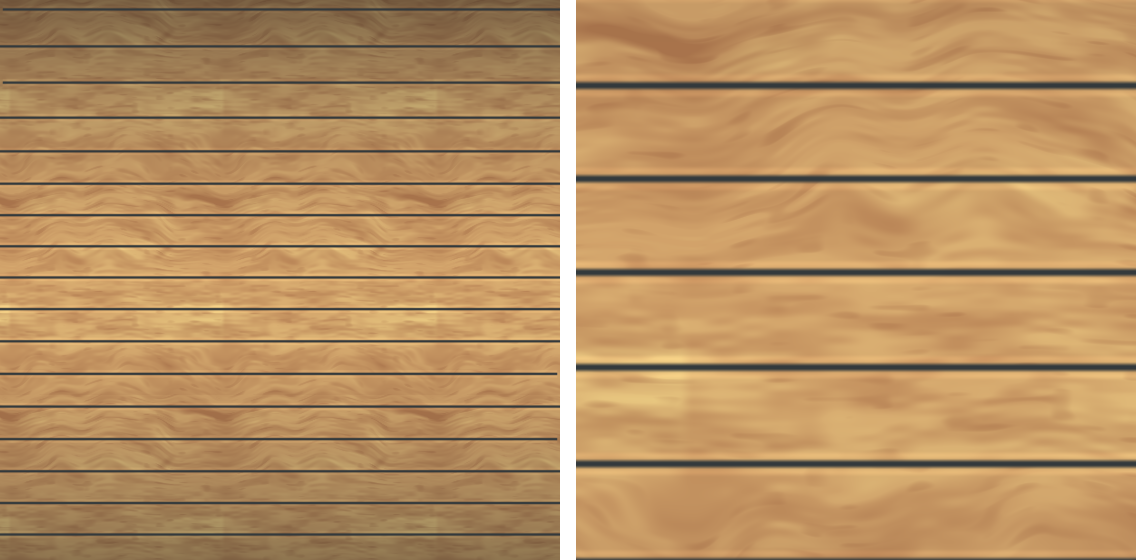
Left: the whole. Right: its middle third, enlarged.
A WebGL 1 fragment shader for this texture:

```glsl
precision highp float;
uniform vec2 u_resolution;

#define SEAMS 17
#define FIRST_SEAM 0.0169
#define SEAM_STEP 0.0586
#define SEAM_HALF 0.0020
#define SEAM_GAP 0.0050
#define TILE 0.3815
#define TILE_ORIGIN vec2(0.022, 0.323)
#define EDGE_SHADE 0.38
#define SEAM_COLOR vec3(0.20, 0.225, 0.235)
#define WOOD_BASE vec3(0.800, 0.620, 0.405)
#define WOOD_STREAK vec3(0.62, 0.40, 0.26)
#define WOOD_PALE vec3(0.90, 0.78, 0.50)

float hash(vec2 p) {
  return fract(sin(dot(p, vec2(127.1, 311.7))) * 43758.5453);
}

// Value noise over the unit tile that wraps after the given cell counts
float tileNoise(vec2 t, vec2 cells) {
  vec2 p = t * cells;
  vec2 i = floor(p);
  vec2 f = fract(p);
  f = f * f * (3.0 - 2.0 * f);
  vec2 a = mod(i, cells);
  vec2 b = mod(i + 1.0, cells);
  return mix(mix(hash(a), hash(vec2(b.x, a.y)), f.x),
             mix(hash(vec2(a.x, b.y)), hash(b), f.x), f.y);
}

// Soft elliptical patch, zero outside its radius
float patchMask(vec2 t, vec2 center, vec2 radius) {
  vec2 d = fract(t - center + 0.5) - 0.5;
  return 1.0 - smoothstep(0.0, 1.0, length(d / radius));
}

// Grain of one square wood tile, t running right and down from 0 to 1
vec3 woodTile(vec2 t) {
  // Figured grain in the upper part, straight grain lower down
  float figure = 1.0 - smoothstep(0.30, 0.48, t.y) + smoothstep(0.72, 0.86, t.y);
  float bend = tileNoise(t, vec2(4.0, 3.0)) - 0.5
             + 0.4 * (tileNoise(t, vec2(9.0, 7.0)) - 0.5);
  vec2 w = t + vec2(0.0, bend * mix(0.02, 0.17, figure));

  float broad = tileNoise(w, vec2(4.0, 13.0)) - 0.5;
  float veins = tileNoise(w, vec2(7.0, 34.0)) - 0.5;
  float fibres = tileNoise(w, vec2(22.0, 88.0)) - 0.5;
  float pores = smoothstep(0.70, 0.98, tileNoise(w + 0.37, vec2(18.0, 72.0)));

  // Darker streaks and reddish band
  float dark = 0.12 - 0.42 * broad - 0.40 * veins - 0.22 * fibres + 0.22 * pores;
  dark += 0.10 * smoothstep(0.70, 0.82, t.y);
  dark += 0.55 * patchMask(w, vec2(0.90, 0.01), vec2(0.18, 0.025));
  dark += 0.22 * patchMask(w, vec2(0.55, 0.23), vec2(0.25, 0.05));
  dark += 0.35 * patchMask(t + vec2(0.9 * (t.y - 0.33), 0.0),
                           vec2(0.71, 0.33), vec2(0.04, 0.06));

  // Pale golden patches; the largest stops sharply at the tile side
  float pale = 0.35 * (tileNoise(t, vec2(3.0, 8.0)) - 0.35);
  float golden = smoothstep(0.50, 0.60, t.y) * (1.0 - smoothstep(0.67, 0.80, t.y));
  pale += golden * (0.12 + 0.42 * smoothstep(0.40, 0.75, t.x)
                               * (1.0 - smoothstep(0.975, 1.0, t.x)));
  pale += 0.55 * patchMask(w, vec2(0.11, 0.06), vec2(0.17, 0.06));
  pale += 0.40 * patchMask(w, vec2(0.45, 0.35), vec2(0.26, 0.05));
  pale += 0.25 * (fibres + veins);

  vec3 wood = mix(WOOD_BASE, WOOD_PALE, clamp(pale, 0.0, 0.85));
  return mix(wood, WOOD_STREAK, clamp(dark, 0.0, 0.75));
}

// Seam height from the top, with uneven plank widths
float seamHeight(float index) {
  float a = 3.14159 * index / float(SEAMS - 1);
  return FIRST_SEAM + SEAM_STEP * index
       + 0.0137 * sin(a) + 0.0065 * sin(2.0 * a) + 0.0039 * sin(3.0 * a);
}

void main() {
  vec2 p = gl_FragCoord.xy / u_resolution;
  p.y = 1.0 - p.y;
  float soft = max(0.0015, 0.75 / u_resolution.y);

  vec3 color = woodTile(fract((p - TILE_ORIGIN) / TILE));

  // Light falls off towards top and bottom, with slightly greyer ends
  float d = (p.y - 0.52) / 0.5;
  float falloff = d * d;
  color *= 1.03 - EDGE_SHADE * falloff;
  color = mix(color, vec3(dot(color, vec3(0.3, 0.6, 0.1))), 0.10 * falloff);

  // Dark seams with a faint pale rim; a few stop short of a side
  float seam = 0.0;
  float rim = 0.0;
  for (int i = 0; i < SEAMS; i++) {
    float n = float(i);
    float odd = mod(n, 2.0);
    float left = (1.0 - odd) * step(n, 2.5) * SEAM_GAP;
    float right = 1.0 - odd * step(10.5, n) * step(n, 13.5) * SEAM_GAP;
    float span = smoothstep(left - soft, left + soft, p.x + 2.0 * soft * step(left, 0.0))
               * (1.0 - smoothstep(right - soft, right + soft, p.x - 2.0 * soft * step(1.0, right)));
    float dist = abs(p.y - seamHeight(n));
    seam = max(seam, span * (1.0 - smoothstep(SEAM_HALF - soft, SEAM_HALF + soft, dist)));
    rim = max(rim, span * (1.0 - smoothstep(0.0, 0.003, abs(dist - 0.005))));
  }
  color *= 1.0 + 0.07 * rim;
  color = mix(color, SEAM_COLOR, seam);
  gl_FragColor = vec4(color, 1.0);
}
```
